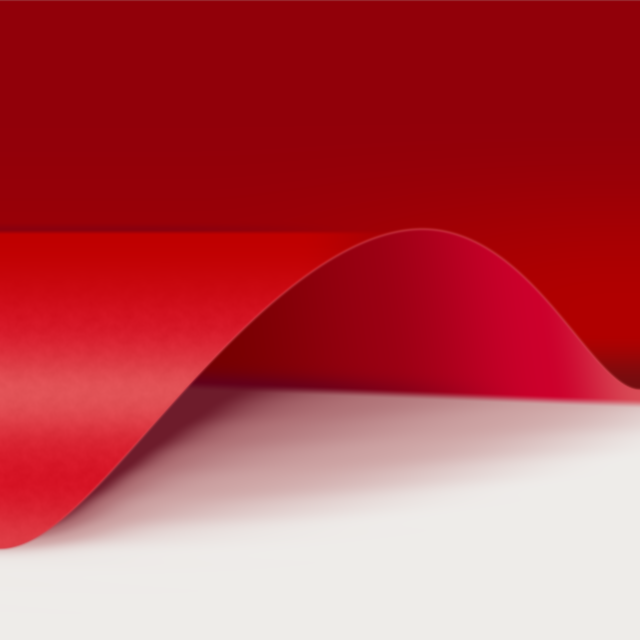
Reproduce this background procedurally as a Shadertoy shader.

```glsl
#define CREST vec2(0.66, 0.642)
#define LEFT_FOOT 0.143
#define RIGHT_FOOT 0.391
#define HORIZON 0.638
#define DEEP_RED vec3(0.57, 0.0, 0.035)
#define WARM_RED vec3(0.69, 0.0, 0.0)
#define SHEET_RED vec3(0.75, 0.0, 0.0)
#define SHEEN vec3(0.89, 0.35, 0.36)
#define PAPER vec3(0.935, 0.925, 0.915)
#define MAROON vec3(0.43, 0.11, 0.17)
#define GRAIN 0.012

// 1 below a, 0 above b
float falling(float a, float b, float x) { return 1.0 - smoothstep(a, b, x); }

float bell(float x, float width) { return exp(-x * x / (width * width)); }

// Height of the curled edge: two skewed ease curves that meet at the crest
float curlHeight(float x) {
    float t = clamp(x / CREST.x, 0.0, 1.0);
    float u = clamp((x - CREST.x) / (1.0 - CREST.x), 0.0, 1.0);
    t += t * (1.0 - t) * (0.36 - 0.26 * t);
    u -= u * (1.0 - u) * (0.33 + 0.20 * u);
    float rise = mix(LEFT_FOOT, CREST.y, smoothstep(0.0, 1.0, t));
    return rise - (CREST.y - RIGHT_FOOT) * smoothstep(0.0, 1.0, u);
}

float floorLine(float x) { return 0.41 - 0.04 * x; }

// Fine paper texture from layered sines
float grain(vec2 p) {
    float sum = 0.0, weight = 0.5;
    p *= 110.0;
    for (int i = 0; i < 4; i++) {
        sum += weight * sin(p.x + 1.7 * sin(p.y)) * sin(p.y + 1.3 * sin(p.x));
        p = mat2(1.2, 1.0, -1.0, 1.2) * p + 2.3;
        weight *= 0.7;
    }
    return sum;
}

vec3 backdrop(vec2 p) {
    float glow = falling(0.52, 0.82, p.y) * mix(0.4, 1.0, smoothstep(0.3, 0.95, p.x));
    vec3 color = mix(DEEP_RED, WARM_RED, glow);
    color = mix(color, vec3(0.46, 0.05, 0.06), falling(0.395, 0.48, p.y));
    // Dark seam behind the sheet, and a pale rim at the top
    float seam = bell(p.y - HORIZON - 0.004, 0.007) * falling(0.2, 0.6, p.x);
    color = mix(color, vec3(0.48, 0.0, 0.08), 0.5 * seam);
    return mix(color, vec3(0.62, 0.25, 0.27), 0.7 * smoothstep(0.997, 1.0, p.y));
}

vec3 frontSheet(vec2 p) {
    vec3 color = mix(vec3(0.84, 0.07, 0.14), SHEET_RED, smoothstep(0.46, 0.63, p.y));
    color = mix(color, SHEEN, 0.9 * bell(p.y - 0.385, 0.07));
    color = mix(color, SHEEN, 0.6 * falling(0.14, 0.25, p.y));
    return color + GRAIN * grain(p) * falling(0.48, 0.6, p.y);
}

vec3 innerFold(vec2 p) {
    float x = p.x + 0.15 * (p.y - 0.45);
    vec3 color = mix(vec3(0.46, 0.0, 0.0), vec3(0.62, 0.0, 0.08), smoothstep(0.3, 0.68, x));
    color = mix(color, vec3(0.80, 0.0, 0.17), smoothstep(0.6, 0.86, x));
    color = mix(color, vec3(0.85, 0.30, 0.34), smoothstep(0.85, 1.0, x));
    float seam = bell(p.y - floorLine(p.x), 0.022) * falling(0.35, 0.85, p.x);
    return mix(color, vec3(0.36, 0.0, 0.13), 0.8 * seam);
}

vec3 shadedFloor(vec2 p, float gap) {
    float low = 0.134 + 0.15 * p.x * p.x;
    float depth = (p.y - low) / (floorLine(p.x) - low);
    float softDepth = 0.5 * (depth + sqrt(depth * depth + 0.012));
    float shade = (1.27 - 1.05 * p.x) * softDepth;
    // Contact shadow beside the curl
    shade += 0.6 * exp(-max(gap, 0.0) / 0.06) * smoothstep(-0.05, 0.2, depth)
           * falling(0.3, 0.6, p.x);
    shade = clamp(shade + 0.006 * sin(p.y * 160.0 + 2.0 * sin(p.x * 5.0)), 0.0, 1.0);
    vec3 color = mix(PAPER, vec3(0.81, 0.65, 0.65), smoothstep(0.0, 0.36, shade));
    color = mix(color, vec3(0.68, 0.43, 0.45), smoothstep(0.3, 0.7, shade));
    return mix(color, MAROON, smoothstep(0.62, 1.0, shade));
}

void mainImage(out vec4 fragColor, in vec2 fragCoord) {
    vec2 p = fragCoord / iResolution.xy;
    float aa = 1.0 / iResolution.y;

    // Signed distance to the curl, positive above it
    float height = curlHeight(p.x);
    float slope = (curlHeight(p.x + 0.002) - curlHeight(p.x - 0.002)) / 0.004;
    float edge = (p.y - height) / sqrt(1.0 + slope * slope);

    // Floor and the hollow under the curl
    float wall = smoothstep(-0.009, 0.007, p.y - floorLine(p.x));
    vec3 color = mix(shadedFloor(p, height - p.y), innerFold(p), wall);

    // Outer sheet against the backdrop
    float sheetMask = falling(HORIZON - 0.006, HORIZON + 0.003, p.y) * falling(0.46, 0.66, p.x);
    vec3 outer = mix(backdrop(p), frontSheet(p), sheetMask);
    color = mix(color, outer, smoothstep(-aa, aa, edge));

    // Lit paper edge
    float rim = bell(edge, 0.0016 + 0.5 * aa);
    color = mix(color, vec3(0.83, 0.27, 0.31), 0.5 * rim);
    fragColor = vec4(clamp(color, 0.0, 1.0), 1.0);
}
```
